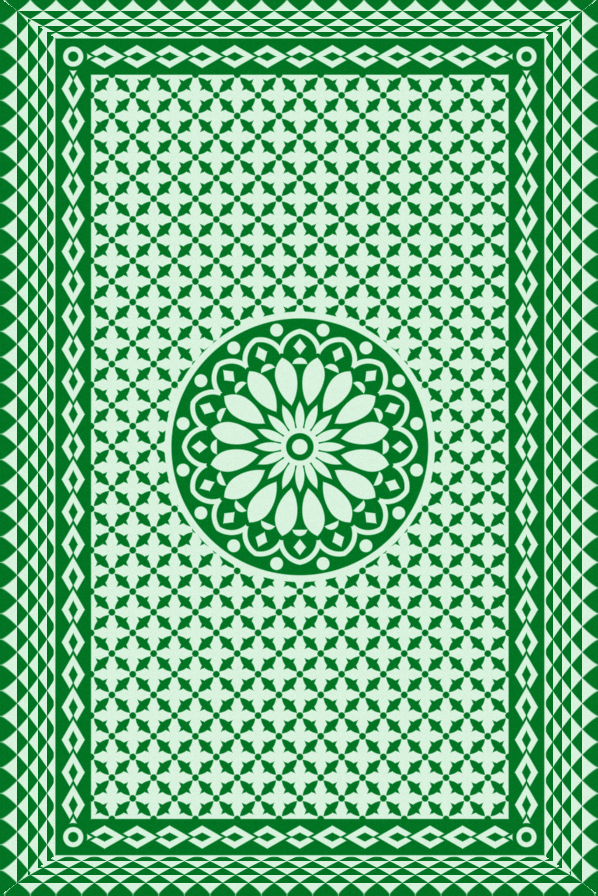
Write a Shadertoy shader that draws this pattern.

```glsl
// Green ornamental card back: faceted border, chain frame, leaf lattice and rosette.
#define DARK vec3(0.01, 0.45, 0.14)
#define LIGHT vec3(0.85, 0.95, 0.87)
#define CARD_HEIGHT 768.0
#define CENTER vec2(257.0, 385.0)
#define FIELD vec2(179.0, 319.0)
#define FRAME vec2(209.5, 350.0)
#define CELLS vec2(20.0, 36.0)
#define LINK 27.9
#define TOOTH 22.0
#define FOLDS 16.0
#define DISC 110.0
#define GRAIN 0.025

float softness;

float hash(vec2 p) { return fract(sin(dot(p, vec2(127.1, 311.7))) * 43758.5453); }

float fill(float d) { return smoothstep(softness, -softness, d); }

void paint(inout float ink, float d, float tone) { ink = mix(ink, tone, fill(d)); }

// Pointed lens along y with half length len and half width wid
float lens(vec2 p, float len, float wid) {
    float radius = (len * len + wid * wid) / (2.0 * wid);
    return length(vec2(abs(p.x) + radius - wid, p.y)) - radius;
}

float rhomb(vec2 p, vec2 size) {
    p = abs(p);
    return (p.x * size.y + p.y * size.x - size.x * size.y) / length(size);
}

// Fold the plane into one rosette sector; y points outward
vec2 sector(vec2 p, float turn) {
    float stepAngle = 6.28318 / FOLDS;
    float a = atan(p.x, p.y) / stepAngle - turn;
    a = (fract(a + 0.5) - 0.5) * stepAngle;
    return length(p) * vec2(sin(a), cos(a));
}

// Shrinking rows of triangles with mitred corners
float border(vec2 p, vec2 canvasEdge) {
    vec2 s = (abs(p) - FRAME) / canvasEdge;
    float along = s.x > s.y ? p.y : p.x;
    float depth = 5.0 * pow(clamp(1.0 - max(s.x, s.y), 0.0, 1.0), 1.35);
    float row = floor(depth);
    float wave = abs(fract(along / TOOTH + 0.5 * mod(row, 2.0)) - 0.5) * 2.0;
    return fill((wave - fract(depth)) * 7.0);
}

// Overlapping hollow links with a ring at each corner
float chain(vec2 p) {
    vec2 q = abs(p), mid = 0.5 * (FIELD + FRAME), s = q - mid;
    vec2 local = s.x > s.y ? vec2(s.x, q.y) : vec2(s.y, q.x);
    float n = floor(local.y / LINK + 0.5), ink = 0.0;
    for (int i = -1; i <= 1; i++) {
        vec2 c = local - vec2(0.0, LINK * (n + float(i)));
        float d = rhomb(c, vec2(10.0, 17.5));
        paint(ink, d - 1.8, 0.0);
        paint(ink, d, 1.0);
        paint(ink, rhomb(c, vec2(3.8, 7.5)), 0.0);
    }
    float r = length(s);
    paint(ink, r - 12.0, 0.0);
    paint(ink, abs(r - 6.5) - 2.2, 1.0);
    return ink;
}

// Diagonal barbed leaves that point at dots on alternate corners
float lattice(vec2 p) {
    vec2 pitch = 2.0 * FIELD / CELLS, g = p / pitch;
    vec2 id = floor(g), c = (g - id - 0.5) * pitch;
    if (mod(id.x + id.y, 2.0) < 0.5) c.x = -c.x;
    vec2 leaf = vec2(c.x - c.y, c.x + c.y) * 0.7071;
    float d = min(lens(leaf, 9.0, 3.3), rhomb(leaf, vec2(6.5, 3.2)));
    vec2 corner = floor(g + 0.5);
    if (mod(corner.x + corner.y, 2.0) > 0.5) d = min(d, length((g - corner) * pitch) - 2.8);
    return 1.0 - fill(d);
}

void rosette(inout float ink, vec2 p) {
    float r = length(p);
    paint(ink, r - DISC - 6.0, 1.0);
    paint(ink, r - DISC, 0.0);
    vec2 a = sector(p, 0.0), b = sector(p, 0.5);
    // Rim dots, scalloped arches and their fillings
    paint(ink, length(b - vec2(0.0, 102.0)) - 5.6, 1.0);
    float arch = abs(lens(a - vec2(0.0, 79.0), 20.0, 16.5)) - 2.2;
    paint(ink, max(arch, 80.0 - a.y), 1.0);
    paint(ink, rhomb(a - vec2(0.0, 86.0), vec2(5.5, 7.0)), 1.0);
    paint(ink, max(length(a - vec2(0.0, 70.0)) - 6.5, 71.0 - a.y), 1.0);
    // Broad outer petals and slim inner petals
    vec2 petal = b - vec2(0.0, 61.0);
    paint(ink, lens(petal, petal.y > 0.0 ? 17.0 : 25.0, 9.3), 1.0);
    vec2 slim = a - vec2(0.0, 25.0);
    paint(ink, lens(slim, 14.0, 4.0), 1.0);
    // Bullseye
    paint(ink, r - 16.5, 1.0);
    paint(ink, r - 11.7, 0.0);
    paint(ink, r - 6.7, 1.0);
}

void mainImage(out vec4 fragColor, in vec2 fragCoord) {
    float unit = CARD_HEIGHT / iResolution.y;
    softness = max(0.9, 0.6 * unit);
    vec2 p = fragCoord * unit - CENTER;
    vec2 q = abs(p);
    float ink = border(p, vec2(47.0, 34.0));
    vec2 frame = q - FRAME, field = q - FIELD;
    float frameEdge = max(frame.x, frame.y);
    paint(ink, frameEdge - 1.5, 1.0);
    ink = mix(ink, chain(p), fill(frameEdge));
    ink = mix(ink, lattice(p), fill(max(field.x, field.y)));
    rosette(ink, p);
    // Printed paper grain
    float grain = (hash(floor(p)) - 0.5) * GRAIN;
    fragColor = vec4(mix(DARK, LIGHT, ink) + grain, 1.0);
}
```
